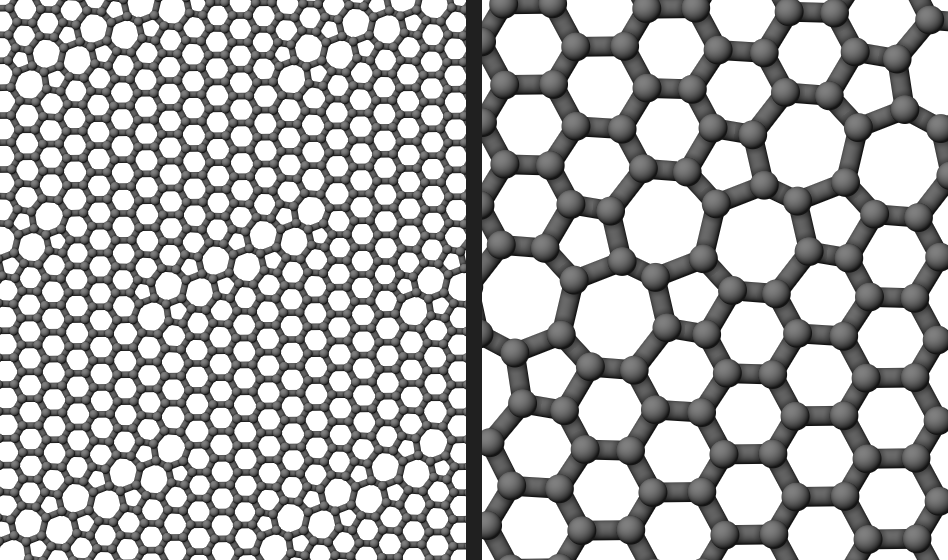
Left: the whole. Right: its middle third, enlarged.
Give the GLSL for this pattern, as a Shadertoy shader.

```glsl
// Ball-and-stick carbon sheet: a honeycomb crossed by short chains of 5-7 rings.
// Ring centres form a lattice, pinched wherever a bond is rotated; bonds and
// atoms are the edges and corners of the power diagram of those centres.

// Lengths are fractions of the canvas height.
const vec2 STEP_A = vec2(0.0423, 0.0227);       // lattice steps between rings
const vec2 STEP_B = vec2(0.0006, -0.0480);
const vec2 CHAIN_CENTRE = vec2(0.413, 0.529);
const mat2 REPEAT = mat2(11.0, 5.0, 5.0, 11.0); // chain repeats, in lattice steps
const vec2 CHAIN_MIDDLE = vec2(3.5, 0.5);       // chain centre, in lattice steps
const int CHAIN_LENGTH = 4;                     // rotated bonds per chain
const float PINCH = 0.764;                      // strength of the distortion
const float PINCH_REACH = 0.040;
const float HEX_APOTHEM = 0.0243;
const float APOTHEM_CHANGE = 0.0048;            // heptagon gain, pentagon loss
const float ATOM_RADIUS = 0.0086;
const float BOND_RADIUS = 0.0059;
const vec3 LIGHT = vec3(-0.30, 0.40, 0.866);
const float SHADOW_GREY = 0.08;
const float ATOM_GAIN = 0.42;
const float BOND_GAIN = 0.35;
const vec3 PAPER = vec3(1.0);

// Centre (xy) and apothem (z) of the ring with the given lattice index.
vec3 ringAt(vec2 index, mat2 lattice, mat2 toRepeat) {
    vec2 axis = normalize(STEP_A + STEP_B);
    vec2 shift = vec2(0.0);
    float apothem = HEX_APOTHEM;
    for (int k = 0; k < CHAIN_LENGTH; k++) {
        // Offset to the closest copy of this rotated bond
        vec2 offset = index - vec2(0.5 + 2.0 * float(k), 0.5);
        offset -= REPEAT * round(toRepeat * offset);

        // Stretch along the axis, squeeze across it
        vec2 r = lattice * offset;
        float falloff = exp(-dot(r, r) / (PINCH_REACH * PINCH_REACH));
        shift += PINCH * falloff * (2.0 * axis * dot(axis, r) - r);

        // The four rings that touch the bond change their size
        if (dot(offset, offset) < 0.6)
            apothem -= APOTHEM_CHANGE * sign(offset.x * offset.y);
    }
    return vec3(CHAIN_CENTRE + lattice * (index - CHAIN_MIDDLE) + shift, apothem);
}

// Grey of a round surface; side is the sideways part of its unit normal.
float shade(vec2 side, float gain) {
    vec3 normal = vec3(side, sqrt(max(0.0, 1.0 - dot(side, side))));
    return SHADOW_GREY + gain * max(0.0, dot(normal, LIGHT));
}

float coverage(float inside, float pixel) {
    return clamp(inside / pixel + 0.5, 0.0, 1.0);
}

void mainImage(out vec4 fragColor, in vec2 fragCoord) {
    float pixel = 1.0 / iResolution.y;
    vec2 p = fragCoord * pixel;
    mat2 lattice = mat2(STEP_A, STEP_B);
    mat2 toRepeat = inverse(REPEAT);
    vec2 base = round(inverse(lattice) * (p - CHAIN_CENTRE) + CHAIN_MIDDLE);

    // Three closest rings: offset from p (xy) and power distance (z)
    vec3 first = vec3(0.0, 0.0, 1e3), second = first, third = first;
    for (int j = -2; j <= 2; j++)
    for (int i = -2; i <= 2; i++) {
        vec3 ring = ringAt(base + vec2(i, j), lattice, toRepeat);
        vec2 q = ring.xy - p;
        vec3 entry = vec3(q, dot(q, q) - ring.z * ring.z);
        if (entry.z < first.z) {
            third = second;
            second = first;
            first = entry;
        } else if (entry.z < second.z) {
            third = second;
            second = entry;
        } else if (entry.z < third.z) {
            third = entry;
        }
    }

    // Bond: border between the two closest rings
    vec3 g = second - first;
    vec3 h = third - first;
    float bondDistance = 0.5 * g.z / length(g.xy);
    vec2 bondSide = -normalize(g.xy) * min(bondDistance / BOND_RADIUS, 1.0);

    // Atom: corner shared by all three rings
    float det = g.x * h.y - g.y * h.x;
    if (abs(det) < 1e-7) det = 1e-7;
    vec2 toAtom = 0.5 * vec2(g.z * h.y - h.z * g.y, g.x * h.z - h.x * g.z) / det;
    float atomDistance = length(toAtom);
    vec2 atomSide = -toAtom / max(ATOM_RADIUS, atomDistance);

    // Bonds darken where they meet an atom
    float contact = smoothstep(0.8, 1.5, atomDistance / ATOM_RADIUS);
    float bondGrey = shade(bondSide, BOND_GAIN) * mix(0.65, 1.0, contact);
    float atomGrey = shade(atomSide, ATOM_GAIN);

    vec3 color = mix(PAPER, vec3(bondGrey), coverage(BOND_RADIUS - bondDistance, pixel));
    color = mix(color, vec3(atomGrey), coverage(ATOM_RADIUS - atomDistance, pixel));
    fragColor = vec4(color, 1.0);
}
```
